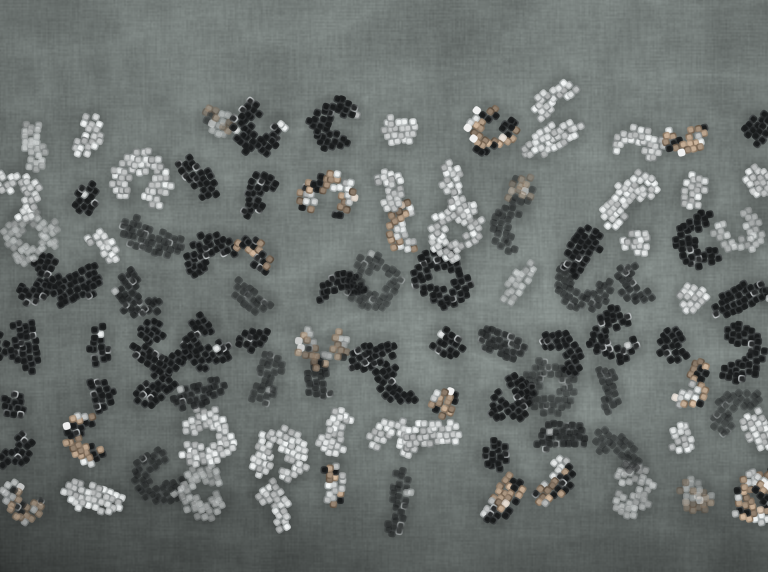
This texture is drawn by a WebGL 2 fragment shader. Its source:

```glsl
#version 300 es
precision highp float;
// Grey gauze with a wide band of scattered sequin patches, black, silver and gold.
// Each jittered grid cell holds one bent stroke (hook, bar or dot); a staggered
// lattice of overlapping sequins fills it. The cloth is layered thread noise.

uniform vec2 u_resolution;
out vec4 fragColor;

const vec3 CLOTH = vec3(0.448, 0.476, 0.466);
const vec3 JET = vec3(0.085, 0.092, 0.095);
const vec3 JET_RIM = vec3(0.30, 0.315, 0.32);
const vec3 SILVER = vec3(0.89, 0.90, 0.90);
const vec3 SILVER_RIM = vec3(0.58, 0.60, 0.60);
const vec3 GOLD = vec3(0.73, 0.64, 0.55);
const vec3 GOLD_RIM = vec3(0.42, 0.35, 0.28);
const vec2 CELL = vec2(0.104, 0.090);    // spacing of patches
const float PITCH = 0.0112;              // spacing of sequins
const float SEQUIN_RADIUS = 0.0066;
const float BAND_BOTTOM = 0.075;
const float BAND_TOP = 0.77;
const float JET_ROW = 0.43;              // height where black dominates
const float KEEP = 0.92;                 // share of cells with a patch

float hash(vec2 p) {
    return fract(sin(dot(p, vec2(127.1, 311.7))) * 43758.5453);
}

float noise(vec2 p) {
    vec2 i = floor(p), f = fract(p);
    f = f * f * (3.0 - 2.0 * f);
    return mix(mix(hash(i), hash(i + vec2(1, 0)), f.x),
               mix(hash(i + vec2(0, 1)), hash(i + vec2(1, 1)), f.x), f.y);
}

// Distance to a thick circular arc, shifted so its centroid is near zero.
// shape = radius, half angle, half thickness
float strokeDistance(vec2 p, vec3 shape) {
    p.y += shape.x * sin(shape.y) / shape.y;
    float a = clamp(atan(p.x, p.y), -shape.y, shape.y);
    return length(p - shape.x * vec2(sin(a), cos(a))) - shape.z;
}

vec3 strokeShape(vec2 cell) {
    float kind = hash(cell + 3.1), size = hash(cell + 4.7);
    if (kind < 0.46) return vec3(mix(0.026, 0.036, size), mix(1.0, 2.6, hash(cell + 5.3)), 0.0165);
    if (kind < 0.84) return vec3(0.080, mix(0.22, 0.50, size), mix(0.016, 0.023, hash(cell + 6.9)));
    return vec3(0.02, 0.2, mix(0.021, 0.027, size));
}

vec3 cloth(vec2 p, float aspect) {
    float threads = noise(p * vec2(45, 330)) + noise(p * vec2(330, 45)) - 1.0;
    float grain = noise(p * 260.0) - 0.5;
    float sway = noise(p * 4.0);
    float folds = noise(vec2(p.x * 14.0 + sway * 4.0, p.y * 3.5)) - 0.5;
    float pucker = noise(p * 24.0 + sway * 3.0) - 0.5;
    float crease = 1.0 - abs(2.0 * noise(vec2(p.x * 3.0 - p.y * 2.0, p.y * 9.0 + sway * 2.0)) - 1.0);
    float cloud = noise(p * 2.6 + 8.0) - 0.5;
    float light = 1.0 + 0.075 * threads + 0.07 * grain + 0.11 * folds + 0.09 * pucker
                + 0.08 * (pow(crease, 5.0) - 0.3) + 0.16 * cloud;
    light *= mix(0.74, 1.0, smoothstep(-0.05, 0.28, p.y));
    vec2 side = vec2(p.x / aspect - 0.6, p.y - 0.6);
    return CLOTH * light * (1.07 - 0.42 * dot(side, side));
}

// material: 0 jet, 1 silver, 2 gold; sheen is the lit side of the rim
vec3 sequinColour(float material, float rim, float sheen, float h) {
    float glint = smoothstep(0.86, 0.95, h);
    if (material < 0.5) {
        vec3 jet = mix(JET, JET_RIM, rim * (0.2 + 0.8 * sheen) * (0.45 + 0.55 * h));
        return jet + glint * (0.07 + 0.40 * sheen * rim);
    }
    if (material < 1.5) return mix(SILVER, SILVER_RIM, rim * (1.0 - 0.6 * sheen)) * mix(0.78, 1.10, h);
    return mix(mix(GOLD, GOLD_RIM, rim * (0.9 - 0.6 * sheen)) * mix(0.72, 1.22, h), vec3(0.97), glint);
}

vec3 drawPatch(vec3 colour, vec2 p, vec2 cell, float soft) {
    vec2 centre = (cell + 0.5 + 0.55 * (vec2(hash(cell), hash(cell + 1.3)) - 0.5)) * CELL;
    float top = BAND_TOP + 0.065 * centre.x;
    if (hash(cell + 2.2) > KEEP || centre.y < BAND_BOTTOM || centre.y > top) return colour;

    float turn = 6.2832 * hash(cell + 7.7), c = cos(turn), s = sin(turn);
    vec2 q = mat2(c, -s, s, c) * (p - centre);
    vec3 shape = strokeShape(cell);
    float d = strokeDistance(q, shape);
    if (d > 0.026) return colour;
    colour *= 1.0 - 0.12 * smoothstep(0.020, -0.004, d);   // soft shadow

    // Choose the finish of the whole patch
    float jetShare = mix(0.25, 0.92, smoothstep(0.19, 0.07, abs(centre.y - JET_ROW)));
    float finish = hash(cell + 8.4) < jetShare ? 0.0 : (hash(cell + 9.6) < 0.56 ? 1.0 : 2.0);
    float veil = hash(cell + 11.2);
    float opacity = veil < 0.28 ? mix(0.45, 0.75, veil / 0.28) : 0.95;

    // Sequins on a staggered, jittered lattice
    float row = floor(q.y / PITCH);
    for (int j = -1; j <= 1; j++) {
        float y = row + float(j), shift = 0.5 * mod(y, 2.0);
        float column = floor(q.x / PITCH - shift);
        for (int i = -1; i <= 1; i++) {
            vec2 id = vec2(column + float(i), y), key = id + cell * 17.0;
            vec2 jitter = 0.46 * (vec2(hash(key), hash(key + 5.5)) - 0.5);
            vec2 seat = (id + vec2(0.5 + shift, 0.5) + jitter) * PITCH;
            float ragged = 0.016 * (noise(seat * 50.0 + cell * 9.0) - 0.5);
            if (strokeDistance(seat, shape) + ragged > -0.001) continue;

            vec2 offset = q - seat, r = abs(offset);
            float reach = pow(dot(r * r * r, vec2(1)), 1.0 / 3.0);   // rounded square
            float mask = smoothstep(soft, -soft, reach - SEQUIN_RADIUS);
            float rim = smoothstep(0.40, 0.85, reach / SEQUIN_RADIUS);
            float tilt = 6.2832 * hash(key + 4.1);
            float sheen = 0.5 + 0.5 * dot(offset, vec2(cos(tilt), sin(tilt))) / max(length(offset), 1e-5);
            float blend = noise(seat * 48.0 + cell * 3.0) + 0.3 * (hash(key + 2.9) - 0.5);
            float material = finish;
            if (finish > 1.5) material = blend < 0.30 ? 0.0 : (blend > 0.68 ? 1.0 : 2.0);
            else if (finish < 0.5 && blend > 0.97) material = 1.0;
            colour = mix(colour, sequinColour(material, rim, sheen, hash(key + 8.8)), mask * opacity);
        }
    }
    return colour;
}

void main() {
    vec2 p = gl_FragCoord.xy / u_resolution.y;
    float soft = max(0.0012, 0.6 / u_resolution.y);
    vec3 colour = cloth(p, u_resolution.x / u_resolution.y);
    vec2 home = floor(p / CELL);
    for (int j = -1; j <= 1; j++)
        for (int i = -1; i <= 1; i++)
            colour = drawPatch(colour, p, home + vec2(i, j), soft);
    fragColor = vec4(clamp(colour, 0.0, 1.0), 1.0);
}
```
